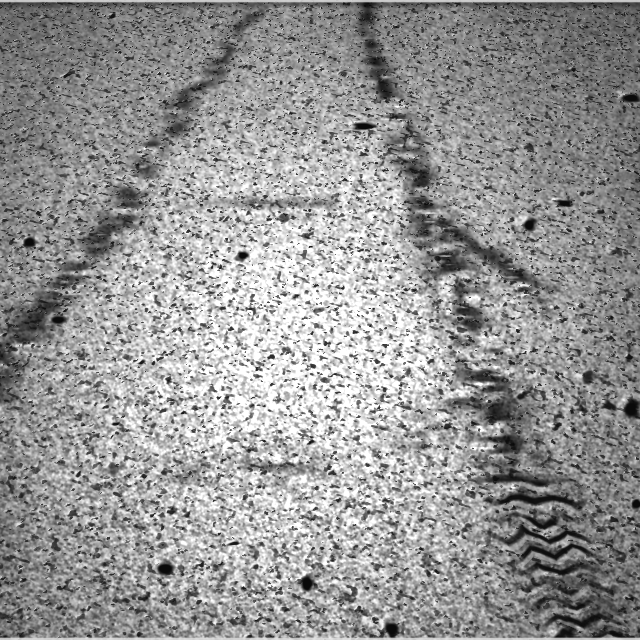
A Shadertoy shader for this texture:

```glsl
const float AMBIENT = 0.35;
const float GLOW = 0.62;
const vec2 GLOW_CENTER = vec2(0.47, 0.44);
const float GLOW_FALLOFF = 4.6;
const float HORIZON = 1.5;
const float GRAIN_CONTRAST = 1.05;
const float SPECK_DARKNESS = 0.62;
const float TRACK_DARKNESS = 0.80;
const float TREAD_ROWS = 38.0;
const float TREAD_PERIOD = 0.066;
const float STONE_TONE = 0.04;

// Landmark stones: center, half size
const vec4 STONES[12] = vec4[12](
    vec4(0.569, 0.802, 0.022, 0.007), vec4(0.827, 0.648, 0.013, 0.013),
    vec4(0.987, 0.847, 0.018, 0.009), vec4(0.986, 0.360, 0.016, 0.018),
    vec4(0.258, 0.112, 0.014, 0.013), vec4(0.612, 0.018, 0.015, 0.015),
    vec4(0.480, 0.088, 0.013, 0.014), vec4(0.046, 0.621, 0.012, 0.009),
    vec4(0.379, 0.601, 0.010, 0.009), vec4(0.091, 0.500, 0.015, 0.009),
    vec4(0.995, 0.212, 0.010, 0.010), vec4(0.882, 0.682, 0.015, 0.007));

// Disturbed soil: center, half size
const vec4 STAINS[7] = vec4[7](
    vec4(0.290, 0.260, 0.030, 0.016), vec4(0.440, 0.275, 0.080, 0.030),
    vec4(0.660, 0.325, 0.060, 0.030), vec4(0.720, 0.385, 0.036, 0.030),
    vec4(0.735, 0.530, 0.032, 0.026), vec4(0.690, 0.647, 0.038, 0.022),
    vec4(0.195, 0.655, 0.045, 0.013));

float hash(vec2 p) {
    return fract(sin(dot(p, vec2(127.1, 311.7))) * 43758.5453);
}

float noise(vec2 p) {
    vec2 i = floor(p), f = fract(p);
    f = f * f * (3.0 - 2.0 * f);
    return mix(mix(hash(i), hash(i + vec2(1, 0)), f.x),
               mix(hash(i + vec2(0, 1)), hash(i + vec2(1, 1)), f.x), f.y);
}

float bell(float x) { return exp(-x * x); }

float segmentDistance(vec2 p, vec2 a, vec2 b) {
    vec2 pa = p - a, ba = b - a;
    return length(pa - ba * clamp(dot(pa, ba) / dot(ba, ba), 0.0, 1.0));
}

// Sunlit rim on the upper left, dark body over it
float shadeStone(float tone, vec2 d, float strength) {
    float rim = 1.0 - smoothstep(0.4, 1.0, length(d - vec2(-0.65, 0.5)));
    float body = 1.0 - smoothstep(0.45, 1.15, length(d));
    tone = mix(tone, min(tone + 0.25, 0.97), rim * strength);
    return mix(tone, STONE_TONE, body * strength);
}

// Scattered pebbles in perspective cells
float pebbles(float tone, vec2 ground, float count, float density, float strength) {
    vec2 p = ground * count, cell = floor(p);
    p += 0.30 * (vec2(noise(p * 4.0), noise(p * 4.0 + 31.0)) - 0.5);
    for (int y = -1; y <= 1; y++)
    for (int x = -1; x <= 1; x++) {
        vec2 id = cell + vec2(x, y);
        if (hash(id + count) > density) continue;
        vec2 center = id + vec2(hash(id + 3.1), hash(id + 7.7));
        float radius = mix(0.16, 0.34, pow(hash(id + 5.3), 2.0));
        vec2 d = (p - center) / (radius * vec2(1.35, 0.80));
        d.y += 0.8 * d.x * (hash(id + 9.2) - 0.65);
        tone = shadeStone(tone, d, strength * mix(0.6, 1.0, hash(id + 1.9)));
    }
    return tone;
}

void mainImage(out vec4 fragColor, in vec2 fragCoord) {
    vec2 uv = fragCoord / iResolution.xy;
    float depth = HORIZON - uv.y;
    vec2 ground = vec2((uv.x - 0.5) / depth, -log(depth)) + 4.0;

    // Soft central light
    vec2 fromGlow = (uv - GLOW_CENTER) * vec2(1.0, 0.92);
    float tone = AMBIENT + GLOW * exp(-GLOW_FALLOFF * dot(fromGlow, fromGlow));
    tone += 0.06 * (noise(uv * 14.0) - 0.5);

    // Wheel tracks and side scuffs
    float warp = 0.026 * (noise(uv * vec2(8.0, 40.0)) - 0.5);
    float leftX = 0.013 + 0.705 * (uv.y - 0.44) + 0.02 * bell((uv.y - 0.62) / 0.1);
    float rightX = 0.92 - 0.41 * uv.y + 0.055 * uv.y * uv.y;
    float leftTrack = bell((uv.x - leftX + warp) / mix(0.058, 0.014, uv.y));
    float rightTrack = bell((uv.x - rightX + warp) / mix(0.074, 0.012, uv.y));
    float branch = bell(segmentDistance(uv + warp * 0.4, vec2(0.70, 0.65), vec2(0.86, 0.528)) / 0.018);
    float scuff = bell(segmentDistance(uv, vec2(0.27, 0.683), vec2(0.52, 0.683)) / 0.009);
    scuff *= mix(0.35, 0.8, smoothstep(0.34, 0.40, uv.x));
    float treadZone = 1.0 - smoothstep(0.24, 0.29, uv.y);
    float worn = max(0.85 * leftTrack, rightTrack * (1.0 - 0.45 * treadZone));
    worn = max(worn, max(0.9 * branch, 0.7 * scuff));
    for (int i = 0; i < 7; i++) {
        float stain = bell(length((uv - STAINS[i].xy) / STAINS[i].zw));
        worn = max(worn, stain * (i < 3 ? 0.6 : 1.0));
    }
    float ribs = noise(uv * vec2(26.0, 115.0)) * 0.6 + noise(uv * vec2(50.0, 60.0)) * 0.55;
    tone *= 1.0 - TRACK_DARKNESS * worn * smoothstep(0.22, 0.78, ribs);
    tone += 0.45 * worn * smoothstep(0.78, 1.0, noise(uv * vec2(40.0, 150.0) + 9.0));

    // Fine soil grain on a turned lattice, with irregular dark specks
    vec2 turned = mat2(0.94, 0.34, -0.34, 0.94) * uv;
    float grain = 0.55 * noise(turned * vec2(180.0, 225.0)) + 0.45 * noise(turned * 310.0 + 5.0);
    tone *= 1.0 + GRAIN_CONTRAST * (grain - 0.5) * mix(1.2, 0.6, uv.y);
    float specks = noise(turned * vec2(125.0, 165.0) / (depth * 0.5 + 0.5) + 17.0);
    specks += 0.25 * (noise(turned * 300.0) - 0.5);
    tone *= 1.0 - SPECK_DARKNESS * smoothstep(0.68, 0.95, specks);

    // Pebbles, fine to coarse
    tone = pebbles(tone, ground, 110.0, 0.28, 0.80);
    tone = pebbles(tone, ground, 66.0, 0.22, 0.88);
    tone = pebbles(tone, ground, 32.0, 0.045, 0.95);

    // Zigzag tread print
    float across = uv.x - rightX;
    float zigzag = abs(fract(across / TREAD_PERIOD) - 0.5) * 2.0;
    float bend = 0.018 * (1.0 - smoothstep(0.17, 0.25, uv.y));
    float ripple = 0.012 * (noise(uv * vec2(32.0, 50.0)) - 0.5);
    float row = fract((uv.y + zigzag * bend + ripple) * TREAD_ROWS);
    float print = treadZone * (1.0 - smoothstep(0.045, 0.095, abs(across + warp)));
    print *= 0.35 + 0.65 * smoothstep(0.2, 0.6, noise(uv * vec2(30.0, 55.0) + 2.0));
    float groove = 1.0 - smoothstep(0.06, 0.27, abs(row - 0.5));
    float ridge = 1.0 - smoothstep(0.05, 0.20, abs(row - 0.14));
    tone = mix(tone, 0.04, groove * print * 0.95);
    tone = mix(tone, 0.85, ridge * print * 0.4);

    // Larger stones with uneven outlines
    for (int i = 0; i < 12; i++) {
        vec2 d = (uv - STONES[i].xy) / STONES[i].zw;
        d *= 0.75 + 0.6 * noise(d * 1.8 + float(i) * 7.0);
        tone = shadeStone(tone, d, 1.0);
    }

    // Pale upper and lower borders
    tone *= 1.0 - 0.35 * smoothstep(0.985, 0.994, uv.y);
    float border = smoothstep(0.995, 0.998, uv.y) + 1.0 - smoothstep(0.002, 0.005, uv.y);
    tone = mix(tone, 0.88, border * 0.85);
    fragColor = vec4(vec3(clamp(tone, 0.0, 1.0)), 1.0);
}
```
